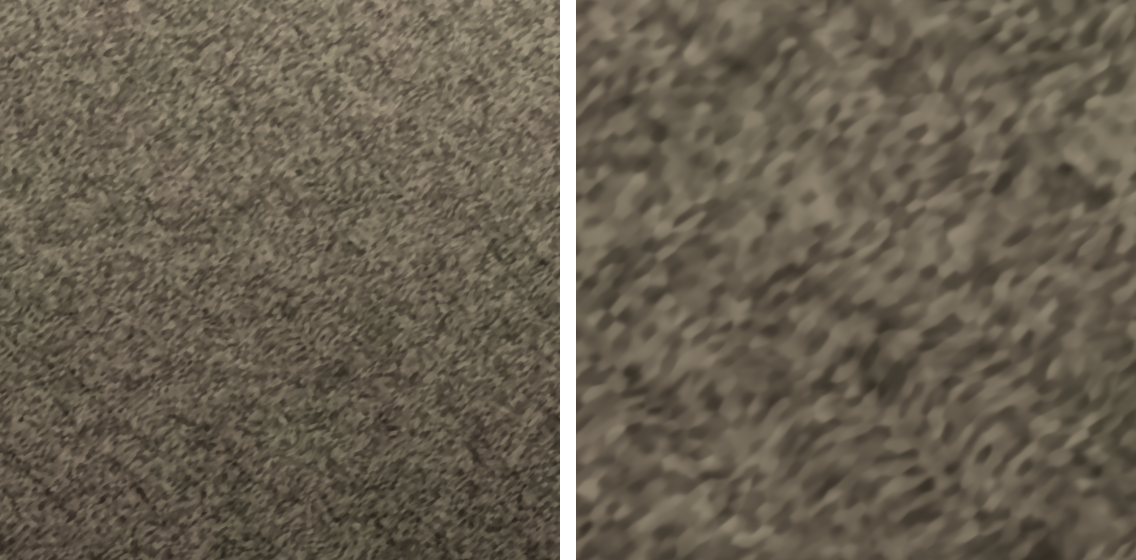
Left, the full canvas; right, a detail of the centre.
This texture is drawn by a WebGL 1 fragment shader. Its source:

```glsl
precision highp float;
// Worn taupe carpet: fine slanted fibres, broken diagonal rib seams, light fading downward.

uniform vec2 u_resolution;

const vec3 SHADOW_COLOR = vec3(0.285, 0.257, 0.212);
const vec3 LIGHT_COLOR = vec3(0.525, 0.485, 0.412);
const vec3 WARM_TINT = vec3(0.012, 0.000, 0.008);   // faint shift between olive and mauve

const float FIBRE_ANGLE = 0.70;                     // radians, rising to the right
const vec2 FIBRE_DENSITY = vec2(98.0, 178.0);       // fibres along and across their lie
const float FIBRE_CONTRAST = 1.05;
const float FIBRE_SHARPNESS = 4.5;
const float TUFT_ANGLE = 0.25;
const vec2 TUFT_DENSITY = vec2(88.0, 118.0);
const float TUFT_CONTRAST = 0.50;

const float RIB_ANGLE = -0.86;                      // radians, falling to the right
const float RIB_COUNT = 17.0;                       // ribs per unit across their run
const float SEAM_WIDTH = 0.16;                      // fraction of a rib
const float SEAM_DEPTH = 0.26;

const float LIGHT_BOTTOM = 0.15;
const float LIGHT_TOP = 0.88;
const float LIGHT_SKEW = 0.28;                      // right side brighter above, darker below
const float PATCH_CONTRAST = 0.10;
const float CLUMP_CONTRAST = 0.22;

vec2 hash2(vec2 cell) {
  vec3 q = fract(cell.xyx * vec3(0.1031, 0.1030, 0.0973));
  q += dot(q, q.yzx + 33.33);
  return fract((q.xx + q.yz) * q.zy);
}

vec2 rotate(vec2 p, float angle) {
  float c = cos(angle);
  float s = sin(angle);
  return vec2(c * p.x + s * p.y, c * p.y - s * p.x);
}

// Cellular noise: random tones blended smoothly around jittered cell points.
float cellTone(vec2 p, float sharpness) {
  vec2 base = floor(p);
  float tone = 0.0;
  float total = 0.0;
  for (int j = -1; j <= 1; j++) {
    for (int i = -1; i <= 1; i++) {
      vec2 cell = base + vec2(float(i), float(j));
      vec2 toPoint = cell + 0.15 + 0.7 * hash2(cell + 41.0) - p;
      float weight = exp(-sharpness * dot(toPoint, toPoint));
      tone += weight * hash2(cell + 157.0).x;
      total += weight;
    }
  }
  return tone / total;
}

// Pile: slightly bent fibres over rounder tufts.
float pile(vec2 p) {
  vec2 bend = 0.0022 * vec2(sin(p.y * 61.0 + 3.0 * sin(p.x * 23.0)),
                            sin(p.x * 53.0 + 3.0 * sin(p.y * 29.0)));
  vec2 lie = rotate(p + bend, FIBRE_ANGLE) + 3.0;
  float fibres = cellTone(lie * FIBRE_DENSITY, FIBRE_SHARPNESS) - 0.5;
  vec2 tuftLie = rotate(p + bend, TUFT_ANGLE) + 4.0;
  float tufts = cellTone(tuftLie * TUFT_DENSITY, 4.0) - 0.5;
  return FIBRE_CONTRAST * fibres + TUFT_CONTRAST * tufts;
}

// Dark seams between ribs, broken up along their run.
float seams(vec2 p) {
  vec2 q = rotate(p, RIB_ANGLE) + 2.0;
  float wobble = 0.12 * sin(q.x * 19.0 + q.y * 7.0) + 0.06 * sin(q.x * 47.0 - q.y * 23.0);
  float rib = q.y * RIB_COUNT + wobble;
  float offset = abs(fract(rib) - 0.5);
  float line = 1.0 - smoothstep(0.0, SEAM_WIDTH, offset);
  float wear = cellTone(vec2(q.x * 11.0, floor(rib) * 5.0 + 0.5), 4.0);
  return line * smoothstep(0.30, 0.75, wear);
}

void main() {
  vec2 p = gl_FragCoord.xy / u_resolution;

  // Broad lighting
  float tone = mix(LIGHT_BOTTOM, LIGHT_TOP, p.y);
  tone += LIGHT_SKEW * (p.x - 0.5) * (p.y - 0.35);

  // Trodden patches, stretched along the ribs
  vec2 run = rotate(p, RIB_ANGLE) + 5.0;
  tone += PATCH_CONTRAST * (cellTone(run * vec2(7.0, 13.0), 3.0) - 0.5);
  tone += CLUMP_CONTRAST * (cellTone(run * vec2(25.0, 38.0), 3.5) - 0.5);

  // Seams and fibres; the pile shows a little more contrast in the light
  tone -= SEAM_DEPTH * seams(p);
  tone += pile(p) * mix(0.92, 1.05, p.y);

  vec3 color = mix(SHADOW_COLOR, LIGHT_COLOR, clamp(tone, -0.45, 1.4));
  float hue = cellTone(p * 11.0 + 70.0, 3.0) - 0.5;
  color += WARM_TINT * hue * 2.0;
  gl_FragColor = vec4(clamp(color, 0.0, 1.0), 1.0);
}
```
